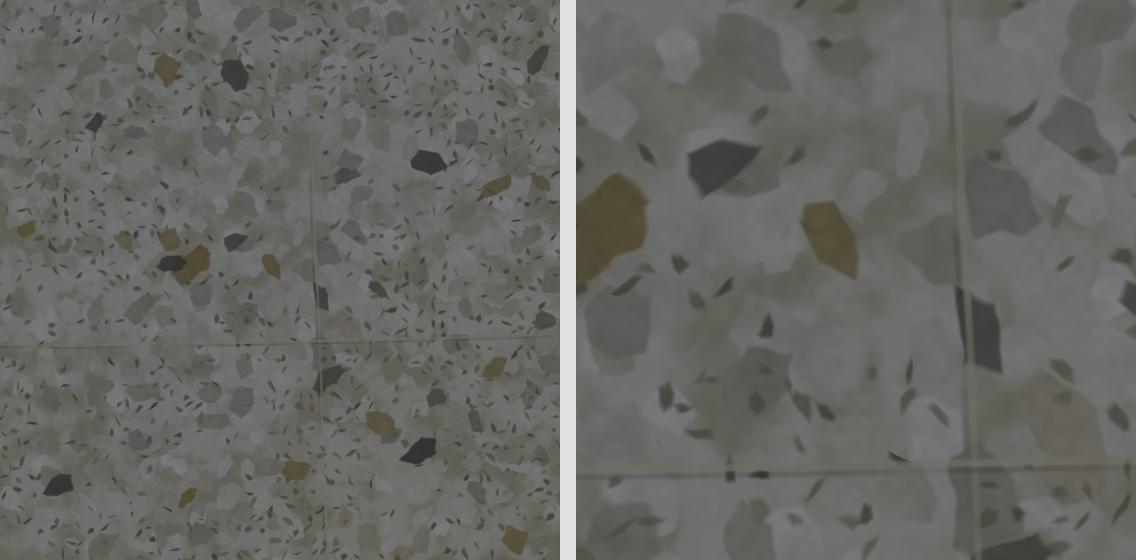
Left: the whole. Right: its middle third, enlarged.
Write a WebGL 2 fragment shader that draws this texture.

```glsl
#version 300 es
precision highp float;

uniform vec2 u_resolution;
out vec4 fragColor;

#define PALE_CELLS 21.0
#define MID_CELLS 15.0
#define DARK_CELLS 11.0
#define CRUMB_CELLS 46.0
#define EDGE_SOFTNESS 0.0022
#define EDGE_WOBBLE 0.006
#define JOINT_WIDTH 0.0022
#define GRAIN 0.035

const float TAU = 6.28318;

float hash(vec2 p) {
    return fract(sin(dot(p, vec2(127.1, 311.7))) * 43758.5453);
}

float noise(vec2 p) {
    vec2 i = floor(p);
    vec2 f = fract(p);
    f = f * f * (3.0 - 2.0 * f);
    return mix(mix(hash(i), hash(i + vec2(1, 0)), f.x),
               mix(hash(i + vec2(0, 1)), hash(i + vec2(1, 1)), f.x), f.y);
}

float fbm(vec2 p) {
    float sum = 0.0;
    float amplitude = 0.5;
    for (int i = 0; i < 4; i++) {
        sum += amplitude * noise(p);
        p = p * 2.03 + 17.3;
        amplitude *= 0.5;
    }
    return sum / 0.9375;
}

// Signed distance to a broken stone with six uneven sides
float stoneDistance(vec2 p, float radius, vec2 id) {
    float d = -1.0;
    for (int i = 0; i < 6; i++) {
        float k = float(i);
        float angle = (k + 0.7 * hash(id + k * 3.1)) * TAU / 6.0;
        float reach = radius * mix(0.65, 1.1, hash(id + k * 5.7 + 2.0));
        d = max(d, dot(p, vec2(cos(angle), sin(angle))) - reach);
    }
    return d;
}

// Lay one stone per occupied cell over the colour below
vec3 scatter(vec3 below, vec2 uv, float cells, float density, float radius,
             float stretch, vec3 shade, vec3 light, float seed) {
    vec2 p = uv * cells;
    vec2 home = floor(p);
    float soft = EDGE_SOFTNESS * cells;
    float mottling = fbm(uv * 75.0 + seed) - 0.5;
    for (int y = -1; y <= 1; y++) {
        for (int x = -1; x <= 1; x++) {
            vec2 cell = home + vec2(x, y);
            vec2 id = cell + seed;
            if (hash(id + 0.3) > density) continue;
            vec2 jitter = vec2(hash(id + 11.0), hash(id + 23.0)) - 0.5;
            vec2 q = p - cell - 0.5 - 0.75 * jitter;
            float turn = TAU * hash(id + 31.0);
            float c = cos(turn);
            float s = sin(turn);
            q = mat2(c, -s, s, c) * q;
            float aspect = mix(1.0, stretch, hash(id + 41.0));
            q *= vec2(inversesqrt(aspect), sqrt(aspect));
            float size = radius * mix(0.65, 1.25, hash(id + 53.0));
            float mask = 1.0 - smoothstep(-soft, soft, stoneDistance(q, size, id));
            vec3 stone = mix(shade, light, hash(id + 61.0));
            stone *= 1.0 + 0.16 * mottling;
            below = mix(below, stone, mask * mix(0.75, 1.0, hash(id + 71.0)));
        }
    }
    return below;
}

// Thin pale filler with a faint broken shadow on one side
vec3 joint(vec3 below, float offset, float along) {
    float wear = noise(vec2(along * 28.0, 4.0));
    float shadow = 1.0 - smoothstep(0.0, JOINT_WIDTH * 1.6, abs(offset + JOINT_WIDTH * 2.0));
    float filler = 1.0 - smoothstep(JOINT_WIDTH * 0.4, JOINT_WIDTH * 1.5, abs(offset));
    below *= 1.0 - 0.15 * shadow * wear;
    return mix(below, vec3(0.425, 0.42, 0.375), filler * mix(0.4, 0.85, wear));
}

void main() {
    vec2 uv = gl_FragCoord.xy / u_resolution.y;
    vec2 wobble = vec2(noise(uv * 70.0), noise(uv * 70.0 + 40.0)) - 0.5;
    vec2 p = uv + EDGE_WOBBLE * wobble;

    // Cement bed
    float cloud = fbm(uv * 24.0);
    vec3 color = mix(vec3(0.375, 0.37, 0.335), vec3(0.435, 0.44, 0.43),
                     smoothstep(0.25, 0.65, cloud));

    // Stones from pale and plentiful to dark and rare
    color = scatter(color, p, PALE_CELLS, 0.9, 0.42, 1.7,
                    vec3(0.395, 0.395, 0.375), vec3(0.455, 0.465, 0.47), 3.0);
    color = scatter(color, p, MID_CELLS, 0.5, 0.34, 1.9,
                    vec3(0.33, 0.335, 0.325), vec3(0.395, 0.385, 0.35), 107.0);
    float crumbDensity = mix(0.15, 0.65, smoothstep(0.3, 0.7, noise(uv * 7.0 + 9.0)));
    color = scatter(color, p, CRUMB_CELLS, crumbDensity, 0.24, 3.5,
                    vec3(0.23, 0.23, 0.205), vec3(0.35, 0.345, 0.30), 211.0);
    color = scatter(color, p, DARK_CELLS, 0.13, 0.27, 2.2,
                    vec3(0.31, 0.28, 0.19), vec3(0.35, 0.33, 0.26), 317.0);
    color = scatter(color, p, DARK_CELLS, 0.17, 0.25, 2.2,
                    vec3(0.17, 0.17, 0.175), vec3(0.30, 0.295, 0.27), 431.0);

    // Slab joints, slightly out of square
    float sway = 0.003 * (noise(uv * 9.0) - 0.5);
    color = joint(color, uv.x - 0.585 + 0.038 * uv.y + sway, uv.y);
    color = joint(color, uv.y - 0.384 - 0.02 * uv.x * uv.x + sway, uv.x + 5.0);

    // Broad cool and warm drift, then fine surface grain
    float warmth = fbm(uv * 3.0 + 2.0) - 0.5 + 0.25 * (uv.x - uv.y);
    color += vec3(0.008, 0.0, -0.022) * warmth;
    color *= 1.0 + GRAIN * (noise(uv * 190.0) - 0.5);
    fragColor = vec4(color, 1.0);
}
```
